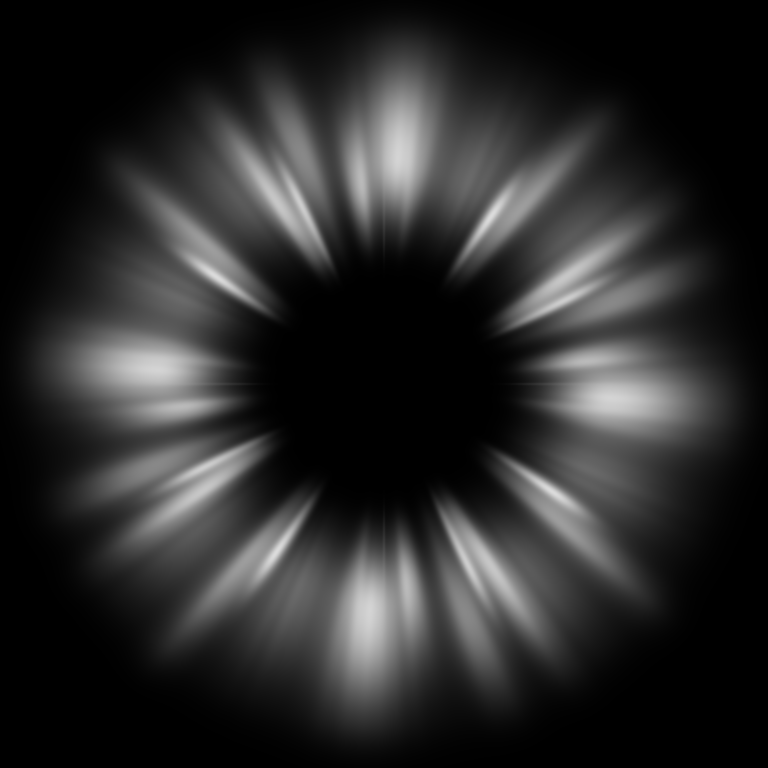
A Shadertoy shader for this background:

```glsl
// Draws a monochrome iris burst: soft light rays around a dark round centre.

const float SECTOR = 90.0;      // the ray pattern repeats every quarter turn
const float HOLE_RADIUS = 0.125;
const float RIM_RADIUS = 0.5;

// Signed angle in degrees to a direction, wrapped to one sector.
float sectorOffset(float angle, float direction) {
    return mod(angle - direction + 0.5 * SECTOR, SECTOR) - 0.5 * SECTOR;
}

// Radial bell with separate inner and outer falloff.
float radialBell(float r, float peak, float inner, float outer) {
    float d = (r - peak) / (r < peak ? inner : outer);
    return exp(-d * d);
}

// One ray per sector; reach holds peak radius, inner and outer falloff.
float ray(vec2 polar, float direction, float width, vec3 reach, float gain) {
    float bend = 1.0 + 0.3 * (polar.x - 0.28);
    float d = sectorOffset(polar.y, direction * bend) / width;
    return gain * exp(-d * d) * radialBell(polar.x, reach.x, reach.y, reach.z);
}

// Screen blend keeps overlapping light below white.
float screen(float a, float b) {
    return 1.0 - (1.0 - a) * (1.0 - b);
}

// Fine radial fibres from layered sines, whole cycles per sector.
float fibres(float angle) {
    float a = radians(angle) * 4.0;
    float sum = 0.0;
    float frequency = 7.0;
    for (int i = 0; i < 4; i++) {
        sum += sin(a * frequency + 2.3 * float(i) + 1.5 * sin(3.0 * a));
        frequency += 6.0;
    }
    return 0.25 * sum;
}

float burst(vec2 polar) {
    // Faint ring and wide fans
    float light = 0.19 * radialBell(polar.x, 0.29, 0.075, 0.12);
    light = screen(light, ray(polar, 23.0, 8.0, vec3(0.285, 0.07, 0.10), 0.26));
    light = screen(light, ray(polar, -36.0, 8.0, vec3(0.31, 0.08, 0.10), 0.22));

    // Broad lobe with its two side rays
    light = screen(light, ray(polar, 3.8, 8.0, vec3(0.295, 0.07, 0.115), 0.78));
    light = screen(light, ray(polar, -7.0, 3.8, vec3(0.26, 0.06, 0.075), 0.60));
    light = screen(light, ray(polar, 7.8, 2.2, vec3(0.25, 0.055, 0.06), 0.22));

    // Long soft rays
    light = screen(light, ray(polar, 37.5, 3.8, vec3(0.28, 0.09, 0.13), 0.52));
    light = screen(light, ray(polar, -30.5, 3.0, vec3(0.27, 0.08, 0.11), 0.68));
    light = screen(light, ray(polar, -27.0, 3.0, vec3(0.23, 0.055, 0.07), 0.42));
    light = screen(light, ray(polar, -19.5, 4.0, vec3(0.32, 0.10, 0.095), 0.46));

    // Short bright rays and a hairline
    light = screen(light, ray(polar, 32.8, 2.1, vec3(0.26, 0.07, 0.055), 0.80));
    light = screen(light, ray(polar, -24.9, 1.6, vec3(0.26, 0.075, 0.06), 0.66));
    light = screen(light, ray(polar, 0.0, 0.5, vec3(0.20, 0.05, 0.08), 0.07));

    return light * (1.0 + 0.05 * fibres(polar.y));
}

void mainImage(out vec4 fragColor, in vec2 fragCoord) {
    vec2 p = (fragCoord - 0.5 * iResolution.xy) / min(iResolution.x, iResolution.y);
    vec2 polar = vec2(length(p), degrees(atan(p.x, p.y)));  // clockwise from up

    // Dark centre and soft outer rim
    float mask = smoothstep(HOLE_RADIUS, 0.19, polar.x)
               * (1.0 - smoothstep(0.44, RIM_RADIUS + 0.03, polar.x));
    fragColor = vec4(vec3(clamp(burst(polar) * mask, 0.0, 1.0)), 1.0);
}
```
